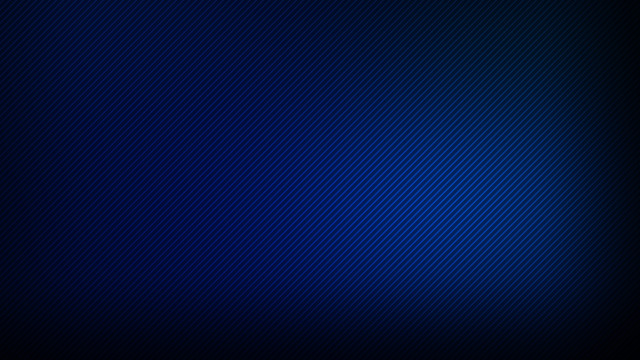
A WebGL 2 fragment shader for this background:

```glsl
#version 300 es
precision highp float;
// Dark navy backdrop lit by soft elliptical glows, brightest right of centre.
// Fine diagonal pinstripes modulate the light, and the borders sink to near black.

uniform vec2 u_resolution;
out vec4 fragColor;

const vec3 NAVY = vec3(0.004, 0.026, 0.090);
const vec3 ROYAL = vec3(0.000, 0.022, 0.180);
const vec3 AZURE = vec3(0.010, 0.125, 0.240);
const vec3 INDIGO = vec3(0.004, 0.028, 0.095);
const vec3 TEAL = vec3(0.000, 0.036, 0.020);
const float STRIPES_PER_HEIGHT = 54.0;

// Elliptical falloff, 1 at the centre
float glow(vec2 p, vec2 center, vec2 radius) {
    vec2 d = (p - center) / radius;
    return exp(-dot(d, d));
}

// Antialiased coverage of a repeated line, widths in periods
float stripe(float phase, float width, float blur) {
    float d = abs(fract(phase) - 0.5);
    return 1.0 - smoothstep(0.5 * (width - blur), 0.5 * (width + blur), d);
}

// Darkening towards the left, right and bottom borders
float borderFade(vec2 uv) {
    float left = mix(0.70, 1.0, smoothstep(-0.05, 0.16, uv.x));
    float right = mix(0.25, 1.0, 1.0 - smoothstep(0.83, 1.04, uv.x));
    float bottom = mix(0.25, 1.0, smoothstep(-0.06, 0.26, uv.y));
    return left * right * bottom;
}

vec3 backdrop(vec2 uv) {
    vec3 color = NAVY;
    color += ROYAL * glow(uv, vec2(0.44, 0.40), vec2(0.42, 0.46));
    color += AZURE * glow(uv, vec2(0.73, 0.44), vec2(0.25, 0.30));
    color += INDIGO * glow(uv, vec2(0.14, 0.96), vec2(0.42, 0.36));
    color += TEAL * glow(uv, vec2(0.80, 0.86), vec2(0.25, 0.25));
    return color * borderFade(uv);
}

void main() {
    vec2 uv = gl_FragCoord.xy / u_resolution;
    vec2 p = gl_FragCoord.xy / u_resolution.y;

    // Thin lines rising to the right at 45 degrees
    float phase = (p.x - p.y) * STRIPES_PER_HEIGHT;
    float blur = 1.2 * STRIPES_PER_HEIGHT / u_resolution.y;
    float line = stripe(phase, 0.30, blur);

    vec3 color = backdrop(uv) * mix(0.82, 1.58, line);
    fragColor = vec4(color, 1.0);
}
```
